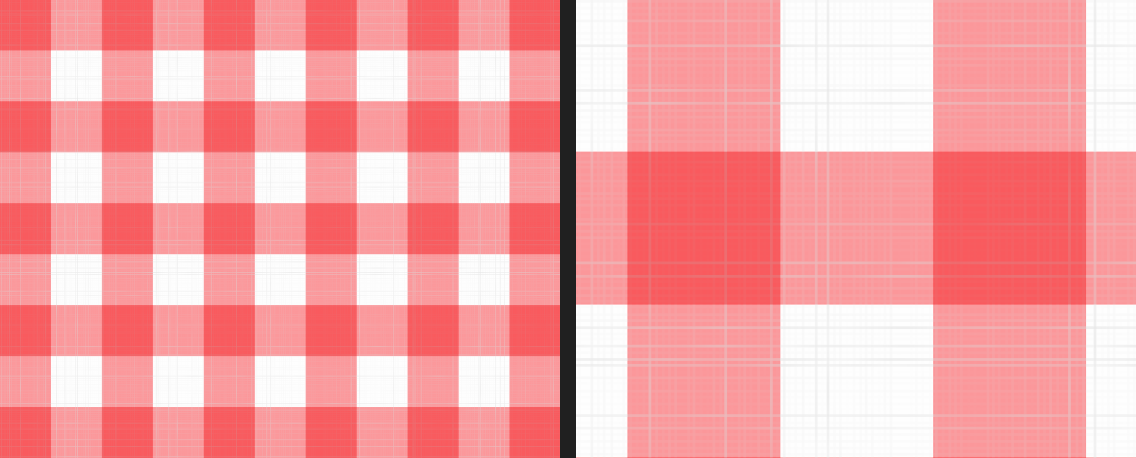
Left: the whole. Right: its middle third, enlarged.
Give the GLSL for this pattern, as a Shadertoy shader.

```glsl
float hash(vec2 p) {
    vec3 q = fract(p.xyx * vec3(0.1031, 0.1030, 0.0973));
    q += dot(q, q.yzx + 33.33);
    return fract((q.x + q.y) * q.z);
}

// One-dimensional gradient noise, with a separate sequence for each seed
float gradientNoise(float x, float seed) {
    float i = floor(x), f = fract(x);
    float left = (hash(vec2(i, seed)) * 2.0 - 1.0) * f;
    float right = (hash(vec2(i + 1.0, seed)) * 2.0 - 1.0) * (f - 1.0);
    return mix(left, right, f * f * f * (f * (f * 6.0 - 15.0) + 10.0));
}

// Dyed band on every other unit
float band(float x, float pixel) {
    float inside = 0.5 - abs(mod(x + 0.5, 2.0) - 1.0);
    return clamp(inside / pixel + 0.5, 0.0, 1.0);
}

// Pale threads: many faint ones, a few strong, each fading along its length
float threads(float across, float along, float seed, float pixel) {
    float s = across * 24.0;
    float id = floor(s);
    float centre = mix(0.35, 0.65, hash(vec2(id, seed + 5.0)));
    float distanceToThread = abs(fract(s) - centre) / 24.0;
    float coverage = clamp((0.009 - distanceToThread) / pixel + 0.5, 0.0, 1.0);
    float pick = hash(vec2(id, seed));
    float strength = mix(0.22 * pick, 0.5, smoothstep(0.82, 0.92, pick));
    float fade = 1.0 + 0.9 * gradientNoise(along * 2.5, id + seed * 7.0);
    return coverage * strength * fade;
}

void mainImage(out vec4 fragColor, in vec2 fragCoord) {
    // One unit is one check: eleven across, nine up
    float pixel = 10.99 / iResolution.x;
    vec2 p = fragCoord * pixel;

    // Woven texture in both directions
    float warp = threads(p.x, p.y, 11.0, pixel);
    float weft = threads(p.y, p.x, 47.0, pixel);
    float weave = max(warp, weft) + 0.35 * min(warp, weft);

    // Crossing bands lay down two coats of dye
    float coats = band(p.x, pixel) + band(p.y, pixel);
    vec3 dye = pow(vec3(0.99, 0.595, 0.607), vec3(coats));

    // Threads grey the bare cloth and lighten the dyed cloth
    vec3 cloth = vec3(0.996 - 0.1 * weave);
    vec3 colour = cloth * mix(dye, vec3(1.0), weave * (1.0 - 0.35 * coats));
    fragColor = vec4(colour, 1.0);
}
```
